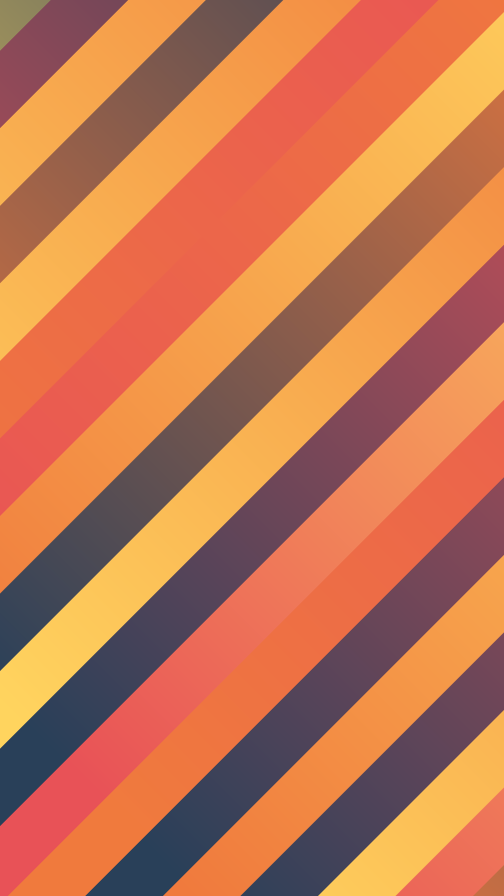
Give the GLSL for this pattern, as a WebGL 2 fragment shader.

```glsl
#version 300 es
precision highp float;
// Equal 45 degree stripes, each fading lengthwise between two warm or navy tones.
uniform vec2 u_resolution;
out vec4 fragColor;

// Lengths are fractions of the canvas height
const float STRIPE_STEP = 0.08655;  // spacing measured along an edge
const float FIRST_EDGE = 0.0566;    // where the first edge meets the top
const float FADE_START = -0.781;
const float FADE_END = 0.742;
const int LAST_STRIPE = 18;

const vec3 NAVY = vec3(0.16, 0.25, 0.35);
const vec3 RED = vec3(0.91, 0.32, 0.34);
const vec3 ORANGE = vec3(0.94, 0.48, 0.24);
const vec3 YELLOW = vec3(1.00, 0.83, 0.37);

// Tone of each stripe at its lower left and upper right ends:
// 0 navy, 1 red, 2 orange, 3 yellow
const int LOWER_TONE[19] = int[19](3, 1, 3, 2, 3, 2, 1, 2, 0, 3, 0, 1, 2, 0, 2, 0, 3, 1, 2);
const int UPPER_TONE[19] = int[19](0, 0, 2, 0, 2, 1, 2, 3, 2, 2, 1, 3, 1, 1, 3, 1, 2, 3, 0);

vec3 toneColor(int tone) {
  return tone == 0 ? NAVY : tone == 1 ? RED : tone == 2 ? ORANGE : YELLOW;
}

vec3 stripeColor(float index, float fade) {
  int i = clamp(int(index), 0, LAST_STRIPE);
  return mix(toneColor(LOWER_TONE[i]), toneColor(UPPER_TONE[i]), fade);
}

void main() {
  // Position measured from the top left corner
  vec2 p = vec2(gl_FragCoord.x, u_resolution.y - gl_FragCoord.y) / u_resolution.y;

  // Diagonal axes: across the stripes and along them
  float across = (p.x + p.y - FIRST_EDGE) / STRIPE_STEP + 1.0;
  float fade = clamp((p.x - p.y - FADE_START) / (FADE_END - FADE_START), 0.0, 1.0);

  // Blend the two stripes beside the nearest edge over one pixel
  float edge = floor(across + 0.5);
  float pixel = 1.414 / (u_resolution.y * STRIPE_STEP);
  float coverage = clamp((across - edge) / pixel + 0.5, 0.0, 1.0);
  vec3 color = mix(stripeColor(edge - 1.0, fade), stripeColor(edge, fade), coverage);

  fragColor = vec4(color, 1.0);
}
```
